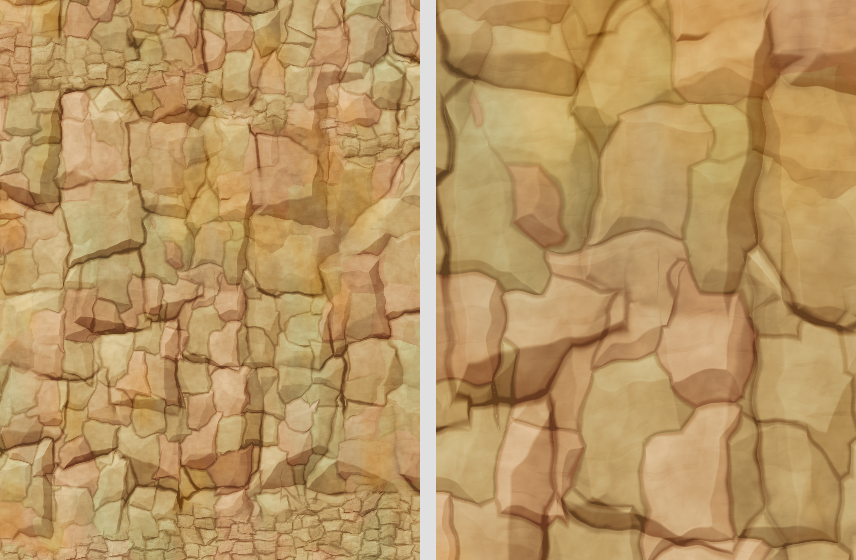
Left: the whole. Right: its middle third, enlarged.
Give the GLSL for this texture, as a WebGL 2 fragment shader.

```glsl
#version 300 es
precision highp float;
// A weathered sandstone cliff: fractured, roughly columnar blocks with rubble.
// Each block is the minimum of tilted planes; the highest block wins, which
// gives facets and joints at several sizes. Light and stains then colour it.

uniform vec2 u_resolution;
out vec4 fragColor;

// Sizes are fractions of the canvas width.
const vec2 BLOCK_SIZE = vec2(0.155, 0.215);
const vec2 CHUNK_SIZE = vec2(0.075, 0.095);
const vec2 STONE_SIZE = vec2(0.043, 0.031);
const vec2 GRIT_SIZE = vec2(0.015, 0.011);
const float JITTER = 0.55;
const float LIFT = 0.7;        // random height of each block
const float SOFT = 0.06;       // softness of facet edges
const float RELIEF = 0.22;
const vec3 LIGHT = vec3(-0.32, 0.64, 0.70);
const float BASE_TONE = 0.675;
const float CONTRAST = 0.24;
const float JOINT_WIDTH = 0.0045;

const vec3 CREVICE = vec3(0.39, 0.25, 0.12);
const vec3 SHADE = vec3(0.56, 0.40, 0.22);
const vec3 DUN = vec3(0.64, 0.51, 0.32);
const vec3 OCHRE = vec3(0.69, 0.54, 0.31);
const vec3 SAND = vec3(0.75, 0.62, 0.40);
const vec3 PALE = vec3(0.80, 0.71, 0.51);
const vec3 CREAM = vec3(0.88, 0.81, 0.64);
const vec3 GREEN_SHIFT = vec3(-0.035, 0.012, 0.015);
const vec3 PINK_SHIFT = vec3(0.025, -0.025, 0.005);
const vec3 IRON_SHIFT = vec3(0.025, -0.012, -0.075);

struct Rock { vec2 slope; vec3 random; float gap; };

// Integer hash giving three values in 0..1
vec3 hash3(vec2 cell, float salt) {
  uvec3 v = uvec3(ivec3(vec3(cell, salt))) * 1664525u + 1013904223u;
  v.x += v.y * v.z; v.y += v.z * v.x; v.z += v.x * v.y;
  v ^= v >> 16u;
  v.x += v.y * v.z; v.y += v.z * v.x; v.z += v.x * v.y;
  return vec3(v >> 8u) / exp2(24.0);
}

float noise(vec2 p) {
  vec2 i = floor(p), f = fract(p);
  f = f * f * (3.0 - 2.0 * f);
  vec2 e = vec2(0.0, 1.0);
  return mix(mix(hash3(i, 90.0).x, hash3(i + e.yx, 90.0).x, f.x),
             mix(hash3(i + e, 90.0).x, hash3(i + e.yy, 90.0).x, f.x), f.y);
}

float fbm(vec2 p) {
  float sum = 0.0, weight = 0.53;
  for (int i = 0; i < 4; i++) {
    sum += weight * noise(p);
    p = mat2(1.6, 1.2, -1.2, 1.6) * p + 7.3;
    weight *= 0.5;
  }
  return sum;
}

// Staggered columns of faceted blocks; gap is the distance to the nearest joint
Rock rockLayer(vec2 p, vec2 size, float salt) {
  vec2 g = p / size;
  Rock rock = Rock(vec2(0.0), vec3(0.5), 1.0);
  float best = -20.0, second = -20.0;
  vec2 bestSlope = vec2(0.0), secondSlope = vec2(0.0);
  for (int i = -1; i <= 1; i++) {
    float column = floor(g.x) + float(i);
    float y = g.y + 3.0 * hash3(vec2(column, 170.0), salt).x;
    for (int j = -1; j <= 1; j++) {
      vec2 id = vec2(column, floor(y) + float(j));
      vec3 place = hash3(id, salt), look = hash3(id, salt + 1.0);
      vec2 q = vec2(g.x, y) - id - 0.5 - JITTER * (place.xy - 0.5);
      vec2 slope = 1.4 * (look.xy - 0.5);
      float h = dot(slope, q);
      // Four near-square sides and one gentler random cut
      for (int k = 0; k < 5; k++) {
        vec3 c = hash3(id, salt + 2.0 + float(k));
        bool side = k < 4;
        float angle = side ? 1.5708 * (float(k) + 0.36 * (c.x - 0.5)) : 6.2832 * c.x;
        float steep = side ? mix(2.5, 7.0, c.y) : mix(1.0, 2.5, c.y);
        float reach = side ? mix(0.28, 0.47, c.z) : mix(0.04, 0.3, c.z);
        vec2 n = vec2(cos(angle), sin(angle));
        float plane = steep * (reach - dot(q, n));
        slope = mix(slope, -steep * n, smoothstep(-SOFT, SOFT, h - plane));
        h = min(h, plane);
      }
      h += LIFT * place.z;
      float win = smoothstep(-SOFT, SOFT, h - best);
      rock.slope = mix(rock.slope, slope, win);
      rock.random = mix(rock.random, look, win);
      if (h > best) {
        second = best; secondSlope = bestSlope;
        best = h; bestSlope = slope;
      } else if (h > second) { second = h; secondSlope = slope; }
    }
  }
  rock.gap = (best - second) / max(length((bestSlope - secondSlope) / size), 1.0);
  return rock;
}

float relight(Rock rock) {
  return dot(normalize(vec3(-RELIEF * rock.slope, 1.0)), LIGHT) - LIGHT.z;
}

float joint(float gap, float width) {
  return 1.0 - smoothstep(0.2 * width, width + 1.0 / u_resolution.x, gap);
}

vec3 stoneColour(float tone, float warmth) {
  vec3 c = mix(CREVICE, SHADE, smoothstep(0.27, 0.43, tone));
  c = mix(c, mix(DUN, OCHRE, warmth), clamp((tone - 0.43) / 0.11, 0.0, 1.0));
  c = mix(c, SAND, clamp((tone - 0.54) / 0.09, 0.0, 1.0));
  c = mix(c, PALE, clamp((tone - 0.63) / 0.09, 0.0, 1.0));
  return mix(c, CREAM, clamp((tone - 0.72) / 0.11, 0.0, 1.0));
}

void main() {
  vec2 p = gl_FragCoord.xy / u_resolution.x;
  float broad = noise(p * 4.0 + 3.0), patches = fbm(p * 7.0 + 20.0);
  vec2 warp = vec2(fbm(p * 9.0), fbm(p * 9.0 + 40.0)) - 0.5;
  vec2 ragged = vec2(noise(p * 55.0), noise(p * 55.0 + 11.0)) - 0.5;
  vec2 w = p + 0.035 * warp + 0.006 * ragged;

  // Loose debris at the foot and along a sloping upper ledge
  float foot = 1.0 - smoothstep(-0.02, 0.02, p.y - 0.03 - 0.14 * p.x - 0.12 * warp.x);
  float ledge = abs(p.y - 1.18 + 0.18 * p.x + 0.25 * warp.y);
  float rubble = max(foot, (1.0 - smoothstep(0.025, 0.06, ledge)) * smoothstep(0.35, 0.55, patches));
  float solid = 1.0 - rubble;
  float broken = clamp(smoothstep(0.35, 0.7, broad) + 0.5 * smoothstep(0.85, 1.1, p.y), 0.0, 1.0);

  Rock block = rockLayer(w, BLOCK_SIZE, 0.0);
  Rock chunk = rockLayer(w + 0.01 * warp, CHUNK_SIZE, 20.0);
  Rock stone = rockLayer(w, STONE_SIZE, 40.0);
  Rock grit = rockLayer(w, GRIT_SIZE, 60.0);

  // Facet light and the tone of each block
  float light = relight(block) * (0.25 + 0.75 * solid)
    + relight(chunk) * mix(0.25, 0.7, broken) * solid
    + relight(stone) * mix(0.1, 0.7, rubble) + relight(grit) * mix(0.06, 0.35, rubble);
  float tone = BASE_TONE + CONTRAST * light;
  tone += 0.08 * (block.random.z - 0.5) + 0.06 * (chunk.random.z - 0.5) * solid;
  tone += 0.09 * (stone.random.z - 0.5) * rubble;

  // Joints, contact shadow, stains and grain
  float open = smoothstep(0.3, 0.7, patches + 0.2 * (broad - 0.5));
  tone -= solid * open * 0.27 * joint(block.gap, JOINT_WIDTH);
  tone -= solid * 0.05 * exp(-block.gap / 0.011);
  tone -= solid * broken * 0.13 * joint(chunk.gap, 0.6 * JOINT_WIDTH);
  tone -= rubble * 0.12 * joint(stone.gap, 0.6 * JOINT_WIDTH);
  tone += 0.06 * (noise(p * vec2(28.0, 5.0)) - 0.5) * solid;
  tone += 0.10 * (fbm(p * 26.0) - 0.5) + 0.08 * (fbm(p * 95.0) - 0.5);

  // Mineral tints
  float iron = smoothstep(0.48, 0.75, fbm(p * vec2(9.0, 5.0) + 60.0));
  vec3 colour = stoneColour(tone, smoothstep(0.35, 0.65, patches));
  colour += GREEN_SHIFT * smoothstep(0.5, 0.75, fbm(p * vec2(8.0, 4.0) + 80.0));
  colour += PINK_SHIFT * smoothstep(0.4, 0.9, chunk.random.x) + IRON_SHIFT * iron * solid;
  fragColor = vec4(clamp(colour, 0.0, 1.0), 1.0);
}
```
